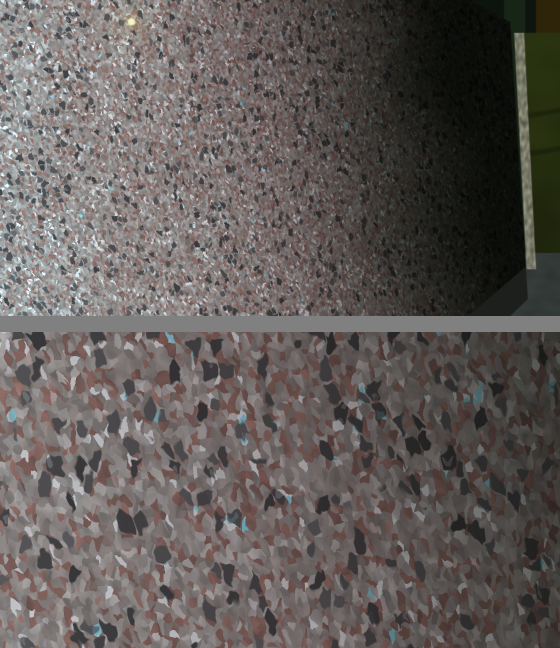
Top: the whole. Bottom: its middle third, enlarged.
Give the GLSL for this texture, as a Shadertoy shader.

```glsl
// A polished granite slab seen at an angle, fading into a dark store room.
// Warped Voronoi cells give the grains, gradient noise clusters the glints,
// and a ramp of light colours shades the face; half planes cut the room.

const float FINE_GRAINS = 128.0;     // cells per canvas height
const float FLAKES = 58.0;
const float FORESHORTEN = 0.16;      // grains narrow towards the right
const float FLAKE_SHARE = 0.20;
const float SAMPLE_SPREAD = 0.64;    // pixels between samples
const float EDGE_SOFT = 0.0015;
const vec2 LAMP_POS = vec2(0.416, 0.931);
const float LAMP_RADIUS = 0.015;

// Light along the slab, near to far
const vec3 LIGHT_COOL = vec3(0.63, 0.66, 0.67);
const vec3 LIGHT_NEAR = vec3(0.57, 0.56, 0.56);
const vec3 LIGHT_MID  = vec3(0.45, 0.42, 0.42);
const vec3 LIGHT_DIM  = vec3(0.27, 0.26, 0.25);
const vec3 LIGHT_FAR  = vec3(0.045, 0.055, 0.04);

// Minerals, relative to the light
const vec3 TAUPE    = vec3(0.99, 0.98, 0.97);
const vec3 RUSSET   = vec3(0.94, 0.74, 0.70);
const vec3 PALE     = vec3(1.15, 1.17, 1.17);
const vec3 CHARCOAL = vec3(0.52, 0.53, 0.55);
const vec3 GLINT    = vec3(1.50, 1.60, 1.65);
const vec3 CYAN     = vec3(0.85, 1.50, 1.65);

// Room
const vec3 BACKDROP = vec3(0.05, 0.08, 0.05);
const vec3 TIMBER   = vec3(0.18, 0.14, 0.04);
const vec3 PANEL    = vec3(0.14, 0.17, 0.055);
const vec3 SAWN     = vec3(0.50, 0.50, 0.43);
const vec3 FLOOR    = vec3(0.25, 0.28, 0.27);
const vec3 PLINTH   = vec3(0.11, 0.12, 0.11);

vec2 hash2(vec2 p) {
    vec3 h = fract(p.xyx * vec3(0.1031, 0.1030, 0.0973));
    h += dot(h, h.yzx + 33.33);
    return fract((h.xx + h.yz) * h.zy);
}

float corner(vec2 cell, vec2 offset) {
    return dot(hash2(cell) * 2.0 - 1.0, offset);
}

// Gradient noise, about -0.7 to 0.7
float noise(vec2 p) {
    vec2 i = floor(p), f = fract(p), e = vec2(1.0, 0.0);
    vec2 w = f * f * f * (f * (f * 6.0 - 15.0) + 10.0);
    return mix(mix(corner(i, f), corner(i + e, f - e), w.x),
               mix(corner(i + e.yx, f - e.yx), corner(i + 1.0, f - 1.0), w.x), w.y);
}

// Voronoi cell: random pair of the cell, then gap to its border
vec3 grain(vec2 p) {
    vec2 cell = floor(p), nearest = cell;
    float first = 9.0, second = 9.0;
    for (int y = -1; y <= 1; y++)
    for (int x = -1; x <= 1; x++) {
        vec2 c = cell + vec2(x, y);
        float d = length(c + hash2(c) - p);
        if (d < first) { second = first; first = d; nearest = c; }
        else second = min(second, d);
    }
    return vec3(hash2(nearest + 71.0), second - first);
}

float inside(float d) { return smoothstep(-EDGE_SOFT, EDGE_SOFT, d); }

vec3 slabLight(vec2 uv) {
    float t = uv.x + 0.11 * (uv.y - 0.4) + 0.05 * noise(uv * vec2(5.0, 3.0));
    vec3 light = mix(LIGHT_COOL, LIGHT_NEAR, smoothstep(-0.02, 0.24, t));
    light = mix(light, LIGHT_MID, smoothstep(0.25, 0.53, t));
    light = mix(light, LIGHT_DIM, smoothstep(0.46, 0.69, t));
    return mix(light, LIGHT_FAR, smoothstep(0.62, 0.87, t));
}

vec3 granite(vec2 p) {
    vec2 g = vec2(p.x + FORESHORTEN * p.x * p.x + 0.2 * p.y, p.y * 0.87);
    g += 0.007 * vec2(noise(g * 60.0), noise(g * 60.0 + 40.0));
    g += 0.005 * vec2(noise(g * 130.0 + 9.0), noise(g * 130.0 + 70.0));
    vec3 fine = grain(g * FINE_GRAINS);
    vec3 flake = grain(g * FLAKES + 19.0);
    float cluster = noise(g * 13.0) + 0.6 * noise(g * 31.0);
    float mottle = noise(g * 75.0 + 5.0);

    // Ground mass of taupe, russet and pale grains
    float rust = smoothstep(0.28, 0.18, fine.x - 0.25 * mottle);
    vec3 stone = mix(TAUPE, RUSSET, rust);
    stone = mix(stone, PALE, smoothstep(0.72, 0.84, fine.x + 0.25 * cluster));
    stone *= 0.88 + 0.22 * fine.y + 0.22 * mottle;

    // Dark flakes of unequal size with ragged rims
    float rim = 0.03 + 0.25 * flake.y * flake.y + 0.12 * mottle;
    float dark = step(flake.x, FLAKE_SHARE) * smoothstep(rim, rim + 0.16, flake.z);
    stone = mix(stone, CHARCOAL * (0.8 + 0.5 * flake.y), dark);

    // Bright facets gather in clusters, few of them cyan
    float glint = smoothstep(0.96, 0.99, fine.y + 0.22 * max(cluster, 0.0));
    vec3 facet = mix(GLINT, CYAN, step(flake.x, 0.06) + step(0.96, flake.x));
    return mix(stone, facet, glint * (1.0 - 0.7 * dark) * 0.85);
}

vec3 room(vec2 uv) {
    float sawnLeft = 0.9446 - 0.0297 * uv.y, sawnRight = 0.9614 - 0.0283 * uv.y;
    float upright = inside(uv.y - 0.148) * inside(0.896 - uv.y);
    float column = inside(uv.x - 0.90) * inside(0.938 - uv.x);
    vec3 col = BACKDROP * (1.0 + 0.8 * column);
    col = mix(col, TIMBER, inside(uv.x - 0.957) * inside(uv.y - 0.88));
    col = mix(col, FLOOR * (0.8 + 0.2 * noise(uv * 30.0)), inside(0.2 - uv.y));
    float bars = smoothstep(0.8, 1.0, cos((uv.y - 0.3 * uv.x - 0.23) * 52.0))
               * inside(uv.y - 0.45) * inside(0.74 - uv.y);
    vec3 sheet = PANEL * (0.8 + 0.4 * uv.y + 0.2 * noise(uv * 12.0) - 0.25 * bars);
    col = mix(col, sheet, inside(uv.x - sawnRight) * inside(uv.y - 0.2) * upright);
    vec3 rim = SAWN * (0.95 + 0.5 * noise(uv * vec2(150.0, 45.0)));
    return mix(col, rim, inside(uv.x - sawnLeft) * inside(sawnRight - uv.x) * upright);
}

vec3 scene(vec2 uv, vec2 p) {
    vec3 face = granite(p) * slabLight(uv);
    float lamp = length(p - LAMP_POS);
    face += vec3(0.18, 0.19, 0.11) * exp(-lamp * 32.0);
    face = mix(face, vec3(0.94, 0.96, 0.76), smoothstep(LAMP_RADIUS, LAMP_RADIUS * 0.5, lamp));
    face = mix(face, PLINTH, inside(1.52 * (uv.x - 0.836) - uv.y));
    float slab = inside(0.9446 - 0.036 * uv.y - uv.x)
               * inside(1.0 - 0.98 * (uv.x - 0.84) - uv.y)
               * inside(uv.y - 1.7 * (uv.x - 0.911));
    return mix(room(uv), face, slab);
}

void mainImage(out vec4 fragColor, in vec2 fragCoord) {
    vec3 sum = vec3(0.0);
    for (int i = 0; i < 4; i++) {
        vec2 at = fragCoord + (vec2(i % 2, i / 2) - 0.5) * SAMPLE_SPREAD;
        sum += scene(at / iResolution.xy, at / iResolution.y);
    }
    fragColor = vec4(sum * 0.25, 1.0);
}
```
